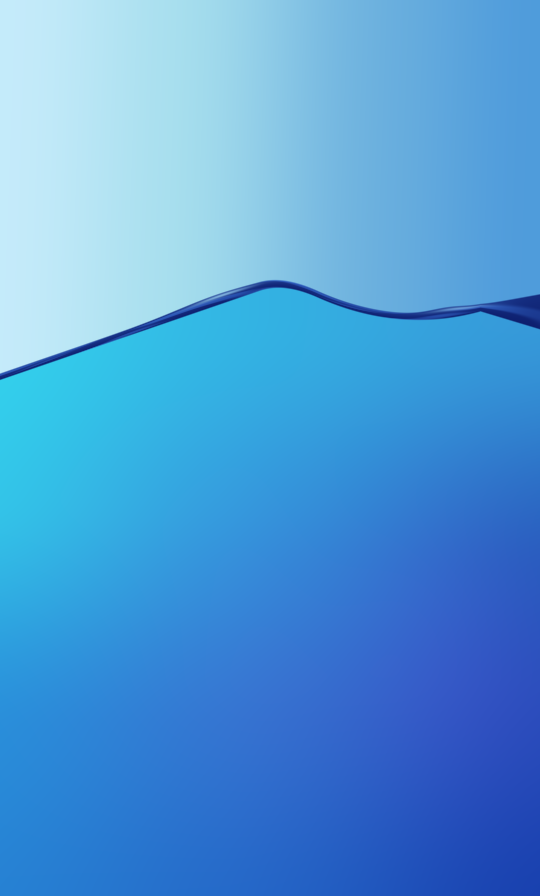
Write a Shadertoy shader that draws this background.

```glsl
// A calm water surface: pale sky above a thin dark wave, deep blue water below.
#define CREST_BLEND 0.030
#define RIBBON_THICKNESS 0.007
#define SPLASH_START 0.89
#define STREAK_STRENGTH 0.55
#define RIBBON_DARK vec3(0.05, 0.12, 0.43)
#define RIBBON_LIGHT vec3(0.20, 0.40, 0.79)
#define GLINT vec3(0.58, 0.80, 0.94)
#define VIOLET_GLOW vec3(0.035, 0.0, 0.025)

float bump(float x, float center, float width) {
    float d = (x - center) / width;
    return exp(-d * d);
}

float smoothMin(float a, float b, float k) {
    float h = max(k - abs(a - b), 0.0);
    return min(a, b) - h * h / (4.0 * k);
}

// Blend through left, middle and right colours.
vec3 threeStops(vec3 left, vec3 middle, vec3 right, float x) {
    vec3 color = mix(left, middle, smoothstep(-0.1, 0.55, x));
    return mix(color, right, smoothstep(0.4, 1.05, x));
}

vec3 skyColor(vec2 p) {
    float x = p.x + 0.06 * (0.85 - p.y);
    vec3 color = mix(vec3(0.77, 0.92, 0.98), vec3(0.65, 0.87, 0.93), smoothstep(0.0, 0.38, x));
    color = mix(color, vec3(0.42, 0.69, 0.87), smoothstep(0.30, 0.74, x));
    return mix(color, vec3(0.31, 0.61, 0.86), smoothstep(0.66, 1.0, x));
}

vec3 waterColor(vec2 p) {
    vec3 surface = threeStops(vec3(0.20, 0.83, 0.93), vec3(0.20, 0.70, 0.89), vec3(0.21, 0.60, 0.85), p.x);
    vec3 shallow = threeStops(vec3(0.20, 0.77, 0.91), vec3(0.21, 0.57, 0.86), vec3(0.15, 0.37, 0.74), p.x);
    vec3 deep = threeStops(vec3(0.16, 0.57, 0.86), vec3(0.22, 0.45, 0.82), vec3(0.16, 0.30, 0.73), p.x);
    vec3 floorTone = threeStops(vec3(0.15, 0.51, 0.83), vec3(0.14, 0.40, 0.78), vec3(0.09, 0.25, 0.68), p.x);
    vec3 color = mix(floorTone, deep, smoothstep(-0.04, 0.25, p.y));
    color = mix(color, shallow, smoothstep(0.18, 0.45, p.y));
    color = mix(color, surface, smoothstep(0.36, 0.65, p.y));
    return color + VIOLET_GLOW * bump(length(p - vec2(0.83, 0.29)), 0.0, 0.2);
}

// Lower (x) and upper (y) edge of the wave ribbon.
vec2 ribbonEdges(float x) {
    float rise = 0.576 + 0.207 * x;
    float trough = min(x, SPLASH_START) - 0.775;
    float lower = smoothMin(rise, 0.643 + 0.72 * trough * trough, CREST_BLEND);
    float thickness = RIBBON_THICKNESS + 0.005 * bump(x, 0.40, 0.10) + 0.005 * bump(x, 0.83, 0.05);
    float splash = clamp((x - SPLASH_START) / (1.0 - SPLASH_START), 0.0, 1.0);
    return vec2(lower - 0.020 * splash, lower + thickness + 0.012 * splash);
}

// Folds running along the ribbon, from its lower edge (0) to its upper edge (1).
vec3 ribbonColor(float x, float across) {
    float folds = 0.0;
    for (int i = 1; i <= 3; i++) {
        float n = float(i);
        folds += sin(across * 4.5 * n + 3.0 * sin(x * 11.0 + n) + n * 1.7) / n;
    }
    float light = 0.35 * across + STREAK_STRENGTH * smoothstep(-0.3, 1.6, folds);
    light *= 1.0 - 0.45 * smoothstep(SPLASH_START, 1.0, x);
    vec3 color = mix(RIBBON_DARK, RIBBON_LIGHT, clamp(light, 0.0, 1.0));
    // Pale glints where the ribbon folds over.
    float fold = bump(x, 0.41, 0.055) + 0.7 * bump(x, 0.85, 0.05);
    return mix(color, GLINT, 0.8 * fold * bump(across, 0.78, 0.16));
}

void mainImage(out vec4 fragColor, in vec2 fragCoord) {
    vec2 p = fragCoord / iResolution.xy;
    float soft = 1.0 / iResolution.y;
    vec2 edges = ribbonEdges(p.x);
    float across = clamp((p.y - edges.x) / (edges.y - edges.x), 0.0, 1.0);

    // Stack water, ribbon and sky from bottom to top.
    vec3 color = mix(waterColor(p), ribbonColor(p.x, across), smoothstep(-soft, soft, p.y - edges.x));
    color = mix(color, skyColor(p), smoothstep(-soft, soft, p.y - edges.y));
    fragColor = vec4(color, 1.0);
}
```
